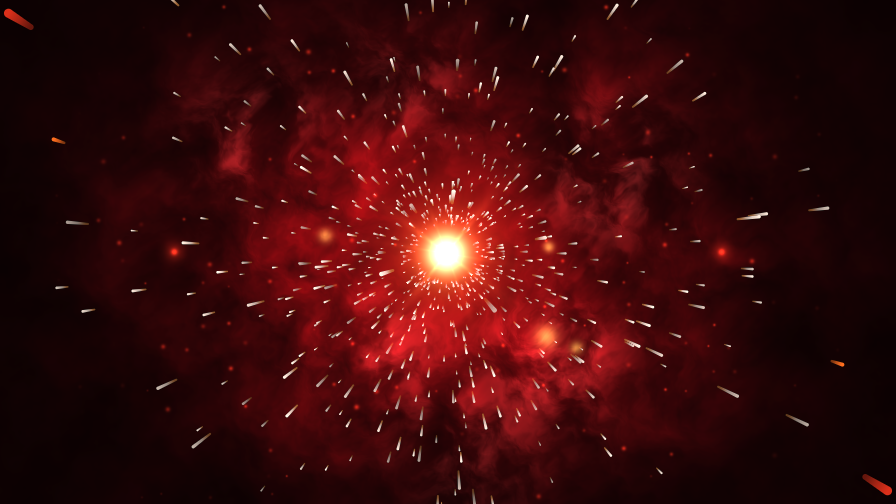
This background is drawn by a Shadertoy shader. Its source:

```glsl
// Crimson nebula with a blazing central star and light streaks flying outward.
#define TAU 6.28319
#define CORE vec2(-0.003, -0.003)
#define NEBULA_SIZE vec2(0.50, 0.40)
#define VOID_RED vec3(0.085, 0.010, 0.016)
#define NEBULA_RED vec3(0.56, 0.035, 0.055)
#define DUST_PINK vec3(0.62, 0.20, 0.20)
#define EMBER vec3(1.0, 0.22, 0.12)
#define GOLD vec3(1.0, 0.62, 0.30)
#define HOT_WHITE vec3(1.0, 0.94, 0.88)
#define STREAK_LAYERS 4

float hash(vec2 p) {
    return fract(sin(dot(p, vec2(127.1, 311.7))) * 43758.55);
}

float noise(vec2 p) {
    vec2 i = floor(p), f = fract(p);
    f = f * f * (3.0 - 2.0 * f);
    vec2 e = vec2(0.0, 1.0);
    return mix(mix(hash(i), hash(i + e.yx), f.x),
               mix(hash(i + e), hash(i + e.yy), f.x), f.y);
}

float fbm(vec2 p) {
    float sum = 0.0, amp = 0.5;
    for (int i = 0; i < 5; i++) {
        sum += amp * noise(p);
        p = mat2(1.6, 1.2, -1.2, 1.6) * p + 7.3;
        amp *= 0.55;
    }
    return sum;
}

float glow(vec2 p, vec2 center, float size) {
    vec2 d = (p - center) / size;
    return exp(-dot(d, d));
}

// Tapered capsule along x, bright at its outer end; d is relative to its middle.
vec3 streak(vec2 d, float halfLen, float halfWidth, vec3 tail, vec3 head) {
    float t = clamp(0.5 + 0.5 * d.x / halfLen, 0.0, 1.0);
    float dist = length(vec2(max(abs(d.x) - halfLen, 0.0), d.y));
    float cover = clamp((halfWidth * mix(0.65, 1.0, t) - dist) * iResolution.y + 0.5, 0.0, 1.0);
    return mix(tail, head, smoothstep(0.0, 0.55, t)) * cover * mix(0.5, 1.0, t);
}

// One streak at most per cell of a log-polar grid.
vec3 streakLayer(vec2 p, float sectors, float seed, float chance, float size) {
    float r = max(length(p), 0.001);
    float radialScale = 0.6 * sectors / TAU;
    float angle = mod(atan(p.y, p.x) / TAU * sectors + seed * 0.37, sectors);
    vec2 q = vec2(angle, log(r) * radialScale + seed * 0.29);
    vec2 id = floor(q), key = id + seed * 17.3;
    float cellRadius = exp((id.y + 0.5 - seed * 0.29) / radialScale);
    float density = chance * (1.0 - 0.85 * smoothstep(0.3, 0.85, cellRadius));
    if (hash(key) > density || cellRadius < 0.055) return vec3(0.0);
    vec2 jitter = vec2(hash(key + 3.1), hash(key + 5.7)) - 0.5;
    vec2 f = q - id - 0.5 - jitter * vec2(0.5, 0.4);
    vec2 d = vec2(f.y / radialScale, f.x * TAU / sectors) * r;
    float vary = hash(key + 9.2);
    float halfLen = size * (0.003 + 0.022 * cellRadius) * (0.35 + vary * vary);
    float halfWidth = size * (0.0018 + 0.0014 * cellRadius) * (0.6 + 0.7 * vary);
    return streak(d, halfLen, halfWidth, GOLD, HOT_WHITE) * mix(0.6, 1.1, hash(key + 2.4));
}

// A pair of sparks mirrored through the middle of the canvas.
vec3 sparkPair(vec2 p, vec2 center, vec2 size, vec3 tint) {
    vec2 q = p.x * center.x < 0.0 ? -p : p;
    vec2 axis = normalize(center * vec2(1.0, 1.15));
    vec2 d = q - center;
    return streak(vec2(dot(d, axis), dot(d, vec2(-axis.y, axis.x))), size.x, size.y, tint * 0.9, tint);
}

// Dim round embers scattered on a square grid.
float embers(vec2 p) {
    vec2 q = p * 24.0, id = floor(q);
    vec2 center = id + 0.3 + 0.4 * vec2(hash(id + 1.7), hash(id + 4.9));
    float size = mix(0.05, 0.12, hash(id + 8.3));
    return step(0.84, hash(id + 6.1)) * glow(q, center, size) * hash(id + 2.2);
}

void mainImage(out vec4 fragColor, in vec2 fragCoord) {
    vec2 p = (fragCoord - 0.5 * iResolution.xy) / iResolution.y;
    vec2 c = p - CORE;
    float r = length(c), angle = atan(c.y, c.x);

    // Nebula: a red oval broken up by coarse and fine clouds
    float oval = exp(-dot(c / NEBULA_SIZE, c / NEBULA_SIZE));
    float cloud = fbm(p * 6.0 + 3.0), wisps = fbm(p * 15.0 + cloud * 2.0);
    vec3 col = VOID_RED * (0.4 + cloud) * (1.1 - 0.55 * length(p));
    float texture1 = 0.12 + 2.3 * cloud * wisps;
    col += NEBULA_RED * oval * mix(0.6 + 0.6 * wisps, texture1, smoothstep(0.08, 0.32, r));

    // Pink dust banks
    float banks = glow(p, vec2(-0.38, 0.23), 0.11) + glow(p, vec2(0.31, 0.15), 0.12)
                + glow(p, vec2(0.21, -0.20), 0.12) + 0.7 * glow(p, vec2(-0.12, -0.19), 0.10)
                + 0.6 * glow(p, vec2(0.04, -0.39), 0.12) + 0.6 * glow(p, vec2(-0.08, 0.33), 0.12);
    col += DUST_PINK * banks * smoothstep(0.42, 0.85, wisps) * 0.7;

    // Golden knots, twin red stars and embers
    float knots = glow(p, vec2(-0.243, 0.032), 0.013) + glow(p, vec2(0.200, 0.010), 0.010)
                + glow(p, vec2(0.195, -0.168), 0.020) + glow(p, vec2(0.255, -0.190), 0.012);
    col += vec3(0.6, 0.6, 0.25) * knots * (0.2 + 1.2 * wisps);
    vec2 twin = vec2(abs(p.x), p.y);
    col += EMBER * (0.8 * glow(twin, vec2(0.543, 0.0), 0.006) + 0.3 * glow(twin, vec2(0.543, 0.0), 0.018));
    col += EMBER * embers(p) * 0.6 * (1.0 - smoothstep(0.55, 0.85, r));

    // Central star with halo and thin rays
    float rays = pow(abs(cos(angle * 2.0 + 1.3)), 60.0) + 0.5 * pow(abs(cos(angle * 3.0 + 0.5)), 70.0);
    col += vec3(0.75, 0.42, 0.12) * exp(-r / 0.05);
    col += vec3(0.5, 0.42, 0.15) * exp(-pow(r / 0.055, 2.0));
    col += GOLD * rays * 0.35 * exp(-r / 0.065);
    col += HOT_WHITE * 1.3 * exp(-pow(r / 0.034, 2.0));

    // Streaks: fine layers, then a sparse layer of large ones
    vec3 light = vec3(0.0);
    for (int i = 0; i < STREAK_LAYERS; i++) {
        float n = float(i);
        light = max(light, streakLayer(c, 37.0 + 6.0 * n, n + 1.0, 0.34, 1.0));
    }
    light = max(light, streakLayer(c, 19.0, 8.0, 0.17, 1.9));
    light = max(light, sparkPair(p, vec2(-0.850, 0.460), vec2(0.026, 0.009), EMBER * 0.85));
    light = max(light, sparkPair(p, vec2(-0.772, 0.220), vec2(0.011, 0.004), GOLD * vec3(1.0, 0.7, 0.4)));
    col = max(col, light) + 0.25 * min(col, light);

    fragColor = vec4(clamp(col, 0.0, 1.0), 1.0);
}
```
